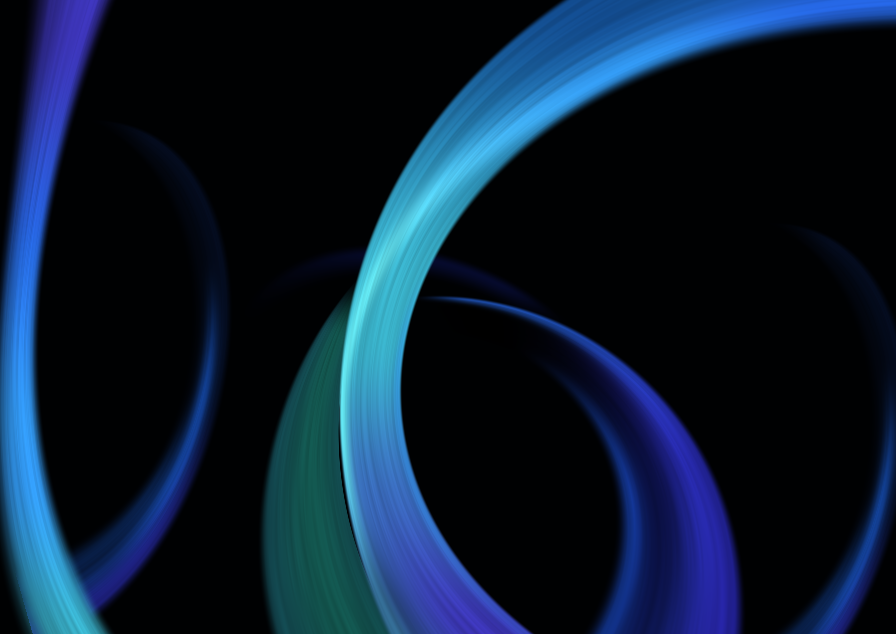
A Shadertoy shader for this background:

```glsl
// Glowing silk ribbons curling over black. Each ribbon is ruled between two cubic
// Bezier edges; solving for the ruling through a point gives (t along, s across),
// and colour bands, highlights and fine fibres are painted in those coordinates.

// Ribbon edges: four control points each, in units of canvas height
const mat4x2 MAIN_OUTER = mat4x2(1.176, 1.147, .474, .899, .456, .316, .616, -.015);
const mat4x2 MAIN_INNER = mat4x2(1.471, .950, .680, .963, .395, .329, .855, -.007);
const mat4x2 FOLD_OUTER = mat4x2(.570, .568, .441, .430, .368, .210, .426, -.015);
const mat4x2 FOLD_INNER = mat4x2(.585, .568, .515, .393, .506, .191, .634, -.015);
const mat4x2 RING_OUTER = mat4x2(.643, .533, .919, .559, 1.204, .338, 1.176, -.022);
const mat4x2 RING_INNER = mat4x2(.699, .467, .882, .467, 1.075, .228, .901, -.022);
const mat4x2 ARC_OUTER  = mat4x2(.368, .494, .460, .669, .735, .651, .919, .476);
const mat4x2 ARC_INNER  = mat4x2(.390, .470, .496, .596, .700, .590, .855, .480);
const mat4x2 LEFT_OUTER = mat4x2(.040, 1.018, .018, .651, -.074, .265, .033, -.015);
const mat4x2 LEFT_INNER = mat4x2(.193, 1.018, .037, .651, .000, .265, .195, -.015);
const mat4x2 LOOP_OUTER = mat4x2(.129, .811, .460, .835, .432, .228, .138, .007);
const mat4x2 LOOP_INNER = mat4x2(.156, .800, .349, .706, .368, .265, .092, .136);
const vec2 LOOP_REPEAT = vec2(1.07, -.162);

const vec3 BLACK = vec3(.0, .003, .008);
const vec3 NAVY = vec3(.03, .05, .22);
const vec3 INDIGO = vec3(.12, .09, .45);
const vec3 VIOLET = vec3(.23, .20, .70);
const vec3 COBALT = vec3(.06, .22, .50);
const vec3 DEEP_BLUE = vec3(.07, .29, .55);
const vec3 ROYAL = vec3(.14, .38, .85);
const vec3 AZURE = vec3(.19, .58, .92);
const vec3 PERIWINKLE = vec3(.22, .42, .72);
const vec3 TURQUOISE = vec3(.22, .68, .77);
const vec3 ICE = vec3(.38, .88, .92);
const vec3 TEAL = vec3(.07, .25, .30);
const vec3 SEA_GREEN = vec3(.07, .33, .30);

const int SCAN_STEPS = 28;
const float T_MIN = -.1, T_MAX = 1.08;
const float FIBRE_DEPTH = .16;

float hash(vec2 p) { return fract(sin(dot(p, vec2(127.1, 311.7))) * 43758.5); }

float noise(vec2 p) {
    vec2 i = floor(p), f = fract(p);
    f = f * f * (3. - 2. * f);
    return mix(mix(hash(i), hash(i + vec2(1, 0)), f.x),
               mix(hash(i + vec2(0, 1)), hash(i + vec2(1, 1)), f.x), f.y);
}

vec2 bezier(mat4x2 c, float t) {
    float u = 1. - t;
    return c * vec4(u * u * u, 3. * u * u * t, 3. * u * t * t, t * t * t);
}

// Signed side of p against the ruling at t (x), and position across it (y)
vec2 ruling(vec2 p, mat4x2 a, mat4x2 b, float t) {
    vec2 start = bezier(a, t), span = bezier(b, t) - start, q = p - start;
    return vec2(span.x * q.y - span.y * q.x, dot(q, span) / max(dot(span, span), 1e-6));
}

// Ribbon coordinates (t, s); s is 0 on edge a and 1 on edge b
vec2 ribbon(vec2 p, mat4x2 a, mat4x2 b) {
    vec2 best = vec2(-9);
    float t0 = T_MIN, f0 = ruling(p, a, b, t0).x;
    for (int i = 1; i <= SCAN_STEPS; i++) {
        float t1 = mix(T_MIN, T_MAX, float(i) / float(SCAN_STEPS));
        float f1 = ruling(p, a, b, t1).x;
        if (f0 * f1 <= 0. && f0 != f1) {
            float lo = t0, hi = t1, flo = f0, fhi = f1, t = t0;
            vec2 r = vec2(0);
            for (int k = 0; k < 4; k++) {
                t = lo - flo * (hi - lo) / (abs(fhi - flo) < 1e-9 ? 1e-9 : fhi - flo);
                r = ruling(p, a, b, t);
                if (r.x * flo > 0.) { lo = t; flo = r.x; } else { hi = t; fhi = r.x; }
            }
            if (abs(r.y - .5) < abs(best.y - .5)) best = vec2(t, r.y);
        }
        t0 = t1; f0 = f1;
    }
    return best;
}

float band(float s, float centre, float width) { float d = (s - centre) / width; return exp(-d * d); }
float body(float s, float softA, float softB) { return smoothstep(0., softA, s) * smoothstep(0., softB, 1. - s); }
float fibre(vec2 r) { return 1. + FIBRE_DEPTH * (noise(vec2(r.y * 26., r.x * 4.)) + .5 * noise(vec2(r.y * 70., r.x * 6.)) - .75); }

vec3 mainColour(float t, float s) {
    vec3 c = mix(DEEP_BLUE, TURQUOISE, smoothstep(.15, .56, t));
    c = mix(c, PERIWINKLE, smoothstep(.6, .8, t));
    c = mix(c, VIOLET, smoothstep(.76, 1., t) * smoothstep(0., .6, s));
    c *= 1. - .4 * smoothstep(.78, .95, t) * (1. - smoothstep(.1, .45, s));
    // Highlight sliding from the inner to the outer edge
    float slide = smoothstep(.22, .68, t);
    vec3 shine = mix(mix(ROYAL, AZURE, smoothstep(.03, .22, t)), ICE, smoothstep(.2, .55, t));
    float glow = band(s, mix(.78, .07, slide), mix(.24, .09, slide));
    c = mix(c, shine, glow * (1. - .75 * smoothstep(.68, .92, t)));
    return mix(c, AZURE, .5 * band(s, .93, .07) * smoothstep(.5, .65, t) * (1. - .6 * smoothstep(.8, 1., t)));
}

vec3 ringColour(float t, float s) {
    vec3 c = NAVY * smoothstep(.15, .7, t);
    c += (INDIGO - .4 * NAVY) * band(s, .2, .24) * smoothstep(.25, .65, t);
    c += COBALT * .85 * band(s, .87, .13) * smoothstep(.2, .7, t);
    float streak = band(s, mix(.05, .42, t * t), mix(.07, .26, t));
    return c + ROYAL * .75 * streak * (1. - .85 * smoothstep(.2, .7, t));
}

vec3 loopColour(float t, float s) {
    vec3 c = vec3(.01, .027, .07) * (.5 + band(s, .2, .35));
    c += COBALT * band(s, .48, .17) * smoothstep(.38, .65, t) * (1. - .5 * smoothstep(.75, .95, t));
    c += INDIGO * .8 * band(s, .22, .2) * smoothstep(.6, .9, t);
    return c + COBALT * .5 * band(s, .8, .15) * smoothstep(.6, .85, t);
}

void mainImage(out vec4 fragColor, in vec2 fragCoord) {
    vec2 p = fragCoord / iResolution.y;
    vec3 col = BLACK;

    // Dim arc and the repeated side loops
    vec2 r = ribbon(p, ARC_OUTER, ARC_INNER);
    col += NAVY * .75 * body(r.y, .35, .7) * smoothstep(0., .6, r.x) * (1. - smoothstep(.8, 1., r.x));
    for (int i = 0; i < 2; i++) {
        r = ribbon(p - float(i) * LOOP_REPEAT, LOOP_OUTER, LOOP_INNER);
        col += loopColour(r.x, r.y) * fibre(r) * body(r.y, .18, .3) * smoothstep(0., .15, r.x);
    }

    // Right ring and teal fold
    r = ribbon(p, RING_OUTER, RING_INNER);
    col = mix(col, ringColour(r.x, r.y) * fibre(r), body(r.y, .08, .2) * smoothstep(0., .12, r.x));
    r = ribbon(p, FOLD_OUTER, FOLD_INNER);
    col = mix(col, mix(TEAL, SEA_GREEN, band(r.y, .6, .4)) * fibre(r), body(r.y, .12, .01) * smoothstep(0., .2, r.x));

    // Left ribbon: violet to blue to cyan
    r = ribbon(p, LEFT_OUTER, LEFT_INNER);
    vec3 left = mix(mix(VIOLET, ROYAL, smoothstep(.05, .4, r.x)), AZURE, smoothstep(.3, .65, r.x));
    left = mix(left, TURQUOISE, smoothstep(.7, 1., r.x)) * (.72 + .3 * band(r.y, .65, .3));
    col = mix(col, left * fibre(r), body(r.y, .35, .22));

    // Main ribbon
    r = ribbon(p, MAIN_OUTER, MAIN_INNER);
    float innerSoft = mix(.2, .05, smoothstep(.1, .6, r.x));
    col = mix(col, mainColour(r.x, r.y) * fibre(r), body(r.y, .05, innerSoft));
    fragColor = vec4(col, 1);
}
```
